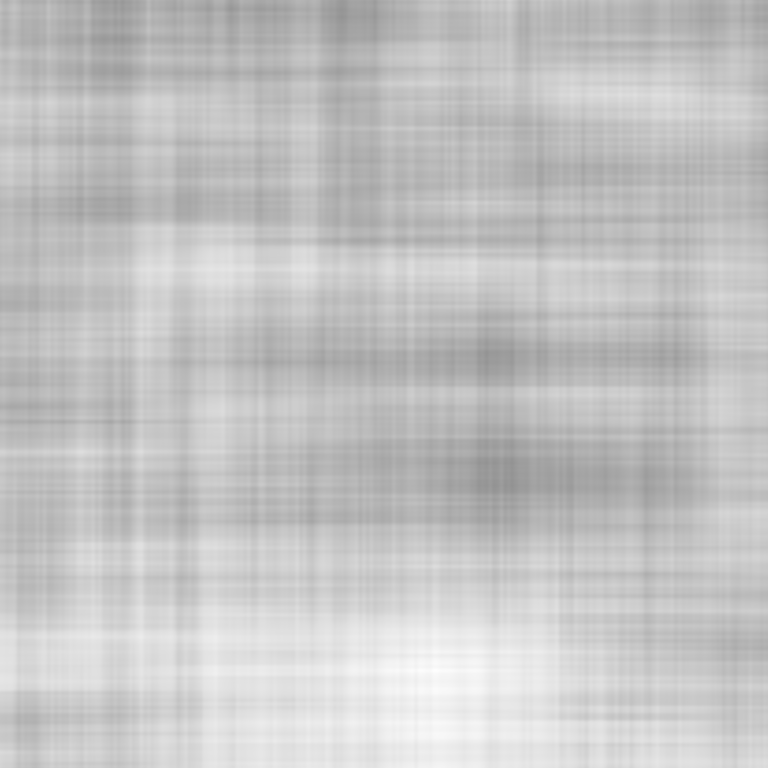
Write a three.js fragment shader that draws this texture.

```glsl
// Soft grey woven cloth: broad cloudy patches crossed by blurred threads.
// Each thread direction sums octaves of value noise stretched along one axis,
// over a vertical tone that lightens toward the bottom.

varying vec2 vUv;

const float BASE_GREY = 0.735;       // tone of the middle
const float BOTTOM_LIGHT = 0.078;    // lift of the pale bottom band
const float TOP_SHADE = 0.030;       // darkening toward the top
const vec2 BOTTOM_FADE = vec2(0.14, 0.32);

const vec2 CLOUD_CELLS = vec2(4.0, 4.5);
const float CLOUD_CONTRAST = 0.066;

const float WEFT_CONTRAST = 0.064;   // horizontal threads
const float WEFT_GAIN = 0.80;
const float WARP_CONTRAST = 0.039;   // vertical threads, relatively finer
const float WARP_GAIN = 0.85;
const float THREAD_CELLS = 6.0;      // coarsest bands across the canvas
const float THREAD_LENGTH_CELLS = 1.8;
const float LENGTH_GROWTH = 1.18;
const float LACUNARITY = 2.03;
const int OCTAVES = 6;

const float HIGHLIGHT_KNEE = 0.87;   // brighter tones are compressed
const float HIGHLIGHT_SLOPE = 0.65;

float hash(vec2 cell) {
  vec3 p = fract(cell.xyx * vec3(0.1031, 0.1030, 0.0973));
  p += dot(p, p.yzx + 33.33);
  return fract((p.x + p.y) * p.z);
}

// Smooth value noise from -1 to 1
float noise(vec2 p) {
  vec2 cell = floor(p);
  vec2 f = fract(p);
  vec2 w = f * f * (3.0 - 2.0 * f);
  float low = mix(hash(cell), hash(cell + vec2(1.0, 0.0)), w.x);
  float high = mix(hash(cell + vec2(0.0, 1.0)), hash(cell + vec2(1.0, 1.0)), w.x);
  return 2.0 * mix(low, high, w.y) - 1.0;
}

// Threads running along p.x: long cells in x, ever finer bands in y
float threads(vec2 p, float gain, float seed) {
  vec2 cells = vec2(THREAD_LENGTH_CELLS, THREAD_CELLS);
  float amplitude = 1.0;
  float sum = 0.0;
  for (int i = 0; i < OCTAVES; i++) {
    vec2 offset = seed + float(i) * vec2(17.37, 29.61);
    sum += amplitude * noise(p * cells + offset);
    cells *= vec2(LENGTH_GROWTH, LACUNARITY);
    amplitude *= gain;
  }
  return sum;
}

// Broad light and dark patches in two sizes
float clouds(vec2 p) {
  return noise(p * CLOUD_CELLS + 41.3) + 0.5 * noise(p * CLOUD_CELLS * 2.1 + 73.7);
}

void main() {
  // Vertical tone
  float grey = BASE_GREY;
  grey += BOTTOM_LIGHT * (1.0 - smoothstep(BOTTOM_FADE.x, BOTTOM_FADE.y, vUv.y));
  grey -= TOP_SHADE * smoothstep(0.6, 1.0, vUv.y);

  // Patches and crossing threads
  grey += CLOUD_CONTRAST * clouds(vUv);
  grey += WEFT_CONTRAST * threads(vUv, WEFT_GAIN, 11.7);
  grey += WARP_CONTRAST * threads(vUv.yx, WARP_GAIN, 57.9);

  // Soft highlight shoulder
  grey -= (1.0 - HIGHLIGHT_SLOPE) * max(grey - HIGHLIGHT_KNEE, 0.0);

  gl_FragColor = vec4(vec3(grey), 1.0);
}
```
